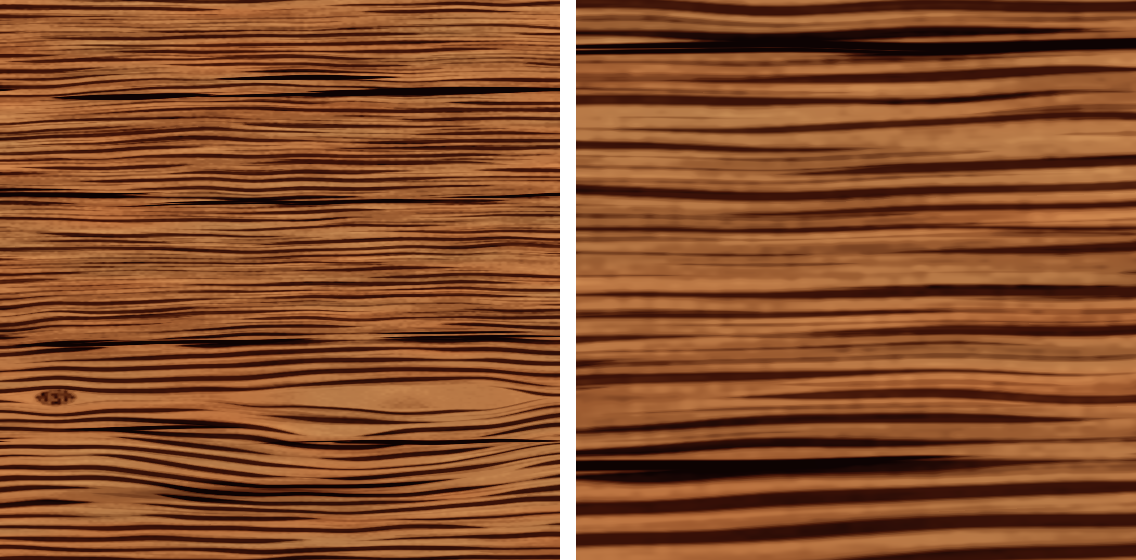
Left: the whole. Right: its middle third, enlarged.
This texture is drawn by a Shadertoy shader. Its source:

```glsl
// Weathered brown wood with dark horizontal grain, long cracks and a small knot.

const float TAU = 6.28318;
const float HEART_Y = 0.29;              // height of the knot and the clear lens
const vec2 KNOT = vec2(0.097, HEART_Y);

float hash(vec2 p) {
    return fract(sin(dot(p, vec2(12.9898, 78.233))) * 43758.5453);
}

float noise(vec2 p) {
    vec2 i = floor(p), f = fract(p);
    f = f * f * (3.0 - 2.0 * f);
    return mix(mix(hash(i), hash(i + vec2(1, 0)), f.x),
               mix(hash(i + vec2(0, 1)), hash(i + vec2(1, 1)), f.x), f.y);
}

float bell(float x, float center, float width) {
    float u = (x - center) / width;
    return exp(-u * u);
}

// Wood colour from black pores (0) to pale ridges (1)
vec3 woodColor(float tone) {
    vec3 c = mix(vec3(0.05, 0.01, 0.01), vec3(0.11, 0.03, 0.02), smoothstep(0.0, 0.05, tone));
    c = mix(c, vec3(0.23, 0.07, 0.03), smoothstep(0.05, 0.14, tone));
    c = mix(c, vec3(0.35, 0.15, 0.06), smoothstep(0.14, 0.26, tone));
    c = mix(c, vec3(0.48, 0.26, 0.13), smoothstep(0.26, 0.40, tone));
    c = mix(c, vec3(0.61, 0.36, 0.19), smoothstep(0.40, 0.60, tone));
    c = mix(c, vec3(0.73, 0.47, 0.27), smoothstep(0.60, 0.84, tone));
    return mix(c, vec3(0.80, 0.54, 0.32), smoothstep(0.84, 1.05, tone));
}

// Half height of the clear areas that push the grain apart
float clearHeight(float x) {
    float lens = 0.022 * smoothstep(0.36, 0.72, x) * smoothstep(1.0, 0.86, x);
    return lens + 0.013 * bell(x, KNOT.x, 0.06);
}

// Height after bending the grain around the lens and in slow waves
float bendGrain(vec2 p) {
    float d = p.y - HEART_Y;
    float push = clearHeight(p.x) * exp(-abs(d) * 12.0);
    float y = HEART_Y + sign(d) * max(abs(d) - push, 0.0);
    y -= 0.022 * bell(p.y, 0.17, 0.085) * cos(TAU * (p.x - 0.08));
    y += 0.016 * (noise(p * vec2(2.5, 5.0)) - 0.5);
    y += 0.005 * (noise(p * vec2(11.0, 18.0)) - 0.5);
    return y - 0.010 * p.x;
}

// One tapered stroke chain per row: x = dark core, y = soft halo
vec2 strokes(float x, float phase, float stretch, float cover, float soft) {
    float row = floor(phase);
    float seed = hash(vec2(row, stretch));
    float shift = 0.36 * (noise(vec2(x * 6.0 + seed * 40.0, row)) - 0.5);
    float d = abs(fract(phase) - 0.5 - shift);
    float body = noise(vec2(x * stretch + seed * 90.0, row + 31.0));
    float w = 0.22 * smoothstep(0.75 - cover, 1.35 - cover, body);
    float present = smoothstep(0.0, 0.07, w);
    float core = 1.0 - smoothstep(w - soft, w + soft, d);
    float halo = 1.0 - smoothstep(w, w + 0.22, d);
    return vec2(core, halo) * present;
}

// Long tapered gaps gathered along one seam: x = gap, y = shade around it
vec2 seamCracks(vec2 p, float seamY, float id, float thickness) {
    vec2 result = vec2(0.0);
    for (int i = 0; i < 4; i++) {
        vec2 key = vec2(float(i) + 3.0, id);
        float dx = fract(p.x - hash(key) + 0.5) - 0.5;
        float u = dx / mix(0.12, 0.30, hash(key + 11.0));
        float h = thickness * mix(0.3, 1.0, hash(key + 23.0)) * max(1.0 - u * u, 0.0);
        float y = seamY + 0.034 * (hash(key + 37.0) - 0.5) + 0.014 * dx;
        y += 0.004 * (noise(vec2(p.x * 9.0, id * 7.0)) - 0.5);
        float d = abs(p.y - y);
        float gap = (1.0 - smoothstep(h - 0.001, h + 0.001, d)) * smoothstep(0.0, 0.0012, h);
        float shade = exp(-d * 110.0) * max(1.0 - u * u, 0.0);
        result = max(result, vec2(gap, shade));
    }
    return result;
}

void mainImage(out vec4 fragColor, in vec2 fragCoord) {
    vec2 p = fragCoord / iResolution.xy;
    float y = bendGrain(p);
    float fine = smoothstep(0.34, 0.46, p.y);   // 0 = bold lower grain, 1 = fine upper grain

    // Fibres and broad shading
    float fibre = 0.5 * noise(vec2(p.x * 6.0, y * 130.0))
                + 0.3 * noise(vec2(p.x * 16.0 + 7.0, y * 250.0))
                + 0.2 * noise(vec2(p.x * 130.0, p.y * 260.0));
    float broad = noise(vec2(p.x * 2.0 + 5.0, y * 17.0)) - 0.5;
    float tone = mix(0.84, 0.76, fine) + mix(0.5, 0.85, fine) * (fibre - 0.5) + 0.16 * broad;

    // Main grain and thin hairlines
    float phase = 52.0 * y + 22.0 * max(y - 0.38, 0.0);
    vec2 grain = strokes(p.x, phase, 5.0, mix(0.74, 0.53, fine), 0.09);
    vec2 hair = strokes(p.x, phase * 1.73 + 0.4, 8.0, 0.48, 0.13);
    float clearWood = smoothstep(-0.002, 0.003, clearHeight(p.x) - abs(p.y - HEART_Y));
    float lines = 1.0 - clearWood;
    tone -= lines * (0.20 * grain.y + mix(0.12, 0.30, fine) * hair.x);
    tone = mix(tone, 0.06 + 0.08 * fibre, lines * grain.x * mix(0.96, 0.86, fine));

    // Cracks along the seams, and the dark stained band
    for (int i = 0; i < 5; i++) {
        float id = float(i);
        float seamY = 0.845 - 0.215 * id + 0.025 * sin(id * 2.4);
        vec2 crack = seamCracks(p, seamY, id, i == 0 ? 0.0075 : 0.0038);
        tone -= 0.26 * crack.y;
        tone = mix(tone, 0.0, crack.x);
    }
    float stain = bell(p.y, 0.122 + 0.03 * (p.x - 0.4), 0.013) * bell(p.x, 0.42, 0.3);
    tone -= 0.5 * stain * (0.5 + fibre);

    // Speckled knot
    vec2 k = (p - KNOT) / vec2(0.040, 0.016);
    float knot = 1.0 - smoothstep(0.75, 1.1, length(k) + 0.3 * (noise(p * 60.0) - 0.5));
    tone = mix(tone, 0.05 + 0.5 * noise(p * vec2(170.0, 210.0)), knot);

    // Faint warm and cool drift
    vec3 color = woodColor(clamp(tone, 0.0, 1.05));
    float warmth = noise(vec2(p.x * 5.0, y * 45.0) + 19.0) - 0.5;
    color *= 1.0 + warmth * vec3(0.05, -0.07, -0.14);
    fragColor = vec4(color, 1.0);
}
```
